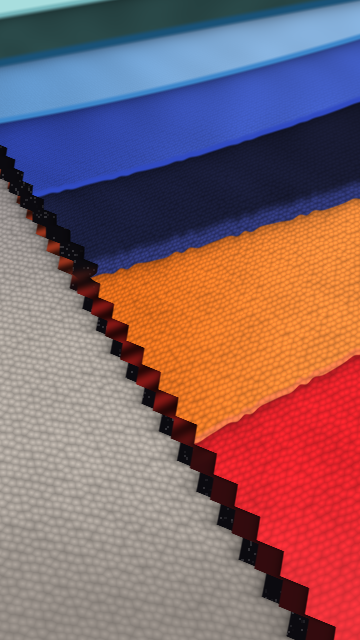
Write a WebGL 1 fragment shader that draws this texture.

```glsl
precision highp float;
// Stacked woven fabric swatches with pinked edges, fanned over a grey cloth.
uniform vec2 u_resolution;

vec2 hash2(vec2 p) {
  p = fract(p * vec2(0.1031, 0.1130));
  p += dot(p, p.yx + 33.33);
  return fract(vec2(p.x * p.y * 17.3, (p.x + p.y) * p.x * 11.7));
}

// Rounded yarn bumps: staggered cellular noise, 1 at a bump centre
float cells(vec2 p) {
  vec2 cell = floor(p);
  float nearest = 2.0;
  for (int j = -1; j <= 1; j++) {
    for (int i = -1; i <= 1; i++) {
      vec2 id = cell + vec2(float(i), float(j));
      vec2 centre = id + 0.5 + 0.38 * (hash2(id + 200.0) - 0.5);
      centre.x += 0.25 * (mod(id.y, 2.0) * 2.0 - 1.0);
      nearest = min(nearest, length((p - centre) * vec2(0.85, 1.15)));
    }
  }
  return 1.0 - nearest;
}

// Weave whose yarns shrink with distance; slope tilts the rows
float weave(vec2 p, float slope) {
  float depth = max(p.y + slope * (p.x - 0.5) + 0.24, 0.05);
  return cells(vec2((p.x - 0.5 - slope * 0.4 * p.y) / depth, log(depth)) * 82.0) - 0.55;
}

float mottle(vec2 p) {
  return sin(p.x * 13.0 + 3.0 * sin(p.y * 7.0)) * sin(p.y * 17.0 + 2.0 * sin(p.x * 9.0))
       + 0.5 * sin(p.x * 31.0 - p.y * 23.0 + 2.0 * sin(p.y * 19.0));
}

// Skewed zigzag of a pinked cut; teeth grow toward the viewer
float teeth(float y, float shift) {
  float size = max(y + 0.116, 0.02);
  float f = fract(log(size) / 0.06 + shift);
  return 0.034 * size * (min(f / 0.32, (1.0 - f) / 0.68) - 0.5);
}

float cover(float d, float soft) {
  return smoothstep(-soft, soft, d);
}

// Lay a swatch over the stack: contact shadow, folded rim, then its face
vec3 lay(vec3 under, vec3 face, vec3 rim, float d, float rimWidth, float soft) {
  under *= 1.0 - 0.32 * exp(-max(-d, 0.0) * 55.0);
  vec3 cloth = mix(rim, face, smoothstep(rimWidth * 0.4, rimWidth, d));
  return mix(under, cloth, cover(d, soft));
}

void main() {
  // x spans 0..1, y runs downward from the top edge
  vec2 p = vec2(gl_FragCoord.x, u_resolution.y - gl_FragCoord.y) / u_resolution.x;
  float x = p.x;
  float y = p.y;
  float soft = 0.0028;
  float m = mottle(p);
  float focus = smoothstep(0.05, 0.7, y) * (1.0 - 0.35 * smoothstep(1.35, 1.78, y));
  float grain = weave(p, 0.42) * focus;
  float fuzz = 0.004 * sin(x * 90.0 + 2.0 * sin(x * 37.0)) * focus;

  // Grey base cloth
  float greyGrain = weave(p + vec2(0.0, 0.1), -0.18) * focus;
  vec3 grey = mix(vec3(0.57, 0.545, 0.54), vec3(0.66, 0.63, 0.60), smoothstep(0.45, 1.0, y));
  grey = mix(grey, vec3(0.56, 0.53, 0.505), smoothstep(1.2, 1.78, y));
  grey *= 1.0 + 0.42 * greyGrain + 0.015 * m;

  // Cut lines of the stack: outer underside and top face
  float outer = x - (y - 0.474) * 0.64 - teeth(y, 0.45);
  float bump = 0.03 * smoothstep(0.5, 0.74, y) * (1.0 - smoothstep(0.755, 0.785, y));
  float line = (y - 0.394) * 0.669 + bump;
  float top = x - line - teeth(y, 0.0);
  float middle = x - line + 0.042 + 0.01 * y - teeth(y, 0.2);

  // Layered sides, alternating dark and red
  float near = smoothstep(0.72, 0.84, y);
  float stripe = 0.65 + 0.35 * sin(log(max(y + 0.116, 0.02)) * 104.7 + x * 40.0);
  float glint = smoothstep(0.9, 1.0, hash2(floor(p * 170.0)).x);
  vec3 black = vec3(0.045, 0.04, 0.06) + 0.16 * glint;
  vec3 red = mix(vec3(0.60, 0.20, 0.11), vec3(0.52, 0.09, 0.08), near) * stripe;
  red = mix(red, vec3(0.20, 0.045, 0.055), smoothstep(1.15, 1.3, y));
  vec3 color = grey * (1.0 - 0.35 * exp(-max(-outer, 0.0) * 45.0));
  color = mix(color, mix(red, black, near), cover(outer, soft));
  color = mix(color, mix(black, red, near), cover(middle + 0.012 * (1.0 - near), soft));
  color *= 1.0 - 0.45 * exp(-abs(top) * 90.0) * cover(outer, soft);

  // Swatches from the nearest to the farthest
  vec3 face = vec3(0.88, 0.13, 0.16) + vec3(0.02, 0.06, 0.06) * smoothstep(1.2, 1.75, y);
  face *= 1.0 + 0.38 * grain + 0.025 * m;

  vec3 orange = mix(vec3(0.86, 0.41, 0.10), vec3(0.91, 0.52, 0.22), smoothstep(0.25, 1.0, x));
  orange *= 1.0 + 0.48 * grain + 0.025 * m;
  face = lay(face, orange, vec3(0.92, 0.46, 0.28) * (1.0 + 0.4 * grain),
             1.523 - 0.54 * x - y + fuzz, 0.026, soft);

  vec3 navy = mix(vec3(0.10, 0.12, 0.25), vec3(0.085, 0.095, 0.18), x);
  navy *= 1.0 + 0.55 * grain + 0.06 * m;
  face = lay(face, navy, vec3(0.17, 0.20, 0.43) * (1.0 + 0.7 * grain),
             0.85 - 0.30 * x - y + fuzz, 0.062, soft);

  vec3 royal = mix(vec3(0.17, 0.25, 0.63), vec3(0.25, 0.36, 0.76), smoothstep(0.0, 0.9, x));
  royal *= 1.0 + 0.32 * grain + 0.03 * m;
  face = lay(face, royal, vec3(0.19, 0.29, 0.76),
             0.568 - 0.2 * x - 0.085 * x * x - y + fuzz * 0.5, 0.022, 0.004);

  vec3 sky = mix(vec3(0.38, 0.59, 0.80), vec3(0.53, 0.70, 0.87), smoothstep(0.0, 0.8, x));
  sky *= 1.0 + 0.2 * grain + 0.02 * m;
  face = lay(face, sky, vec3(0.24, 0.53, 0.80), 0.343 - 0.17 * x - 0.064 * x * x - y, 0.02, 0.005);

  vec3 green = vec3(0.16, 0.28, 0.28) * (1.0 + 0.05 * m);
  face = lay(face, green, vec3(0.10, 0.32, 0.47), 0.185 - 0.185 * x - y, 0.03, 0.007);
  face = lay(face, vec3(0.66, 0.87, 0.87), vec3(0.46, 0.72, 0.74), 0.051 - 0.17 * x - y, 0.02, 0.008);

  color = mix(color, face, cover(top, soft));
  gl_FragColor = vec4(clamp(color, 0.0, 1.0), 1.0);
}
```
